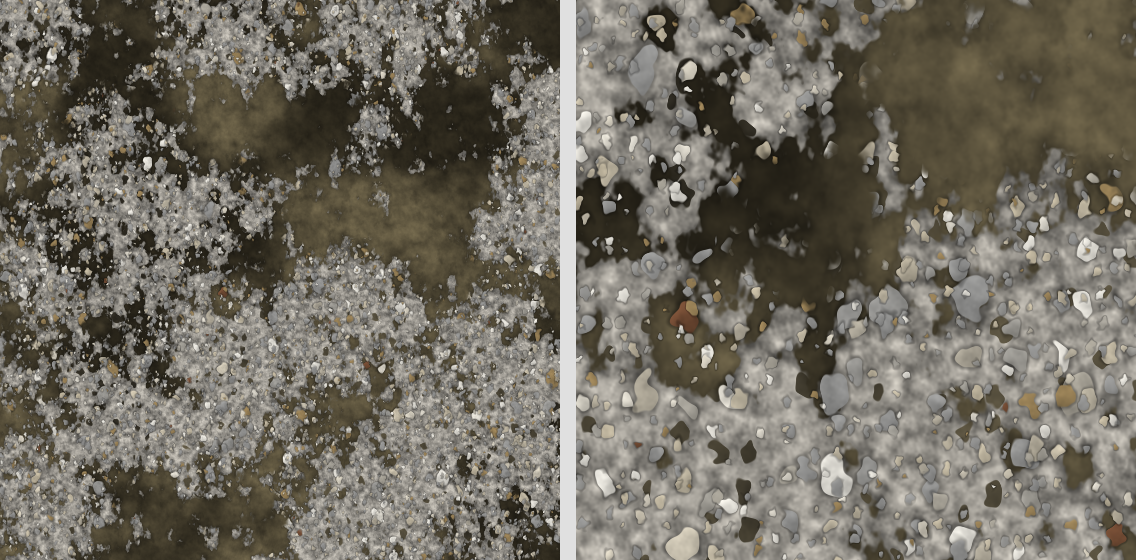
Left: the whole. Right: its middle third, enlarged.
Reproduce this texture procedurally as a WebGL 2 fragment shader.

```glsl
#version 300 es
precision highp float;

uniform vec2 u_resolution;
out vec4 fragColor;

// Layout
const float PATCH_SCALE = 5.5;
const vec2 RAGGED_SCALE = vec2(52.0, 40.0);
const float RAGGED_WEIGHT = 0.7;
const float MOSS_LEVEL = 0.51;
const float EDGE_SOFTNESS = 0.03;
const float GRAIN_SCALE = 130.0;

// Stones and pits
const int STONE_LAYERS = 3;
const float STONE_SCALE = 36.0;
const float STONE_SHRINK = 1.85;
const float STONE_DENSITY = 0.3;
const float PIT_SCALE = 52.0;
const float PIT_DENSITY = 0.36;

// Colours
const vec3 MOSS_DARK = vec3(0.165, 0.148, 0.105);
const vec3 MOSS_OLIVE = vec3(0.375, 0.340, 0.250);
const vec3 PLASTER = vec3(0.610, 0.595, 0.565);
const vec3 STONE_GREY = vec3(0.560, 0.560, 0.555);
const vec3 STONE_CREAM = vec3(0.740, 0.700, 0.610);
const vec3 STONE_WHITE = vec3(0.860, 0.850, 0.820);
const vec3 STONE_OCHRE = vec3(0.580, 0.490, 0.330);
const vec3 STONE_RUST = vec3(0.440, 0.290, 0.200);

float hash(vec2 p) {
    return fract(sin(dot(p, vec2(127.1, 311.7))) * 43758.5);
}

float noise(vec2 p) {
    vec2 i = floor(p), f = fract(p);
    f = f * f * (3.0 - 2.0 * f);
    return mix(mix(hash(i), hash(i + vec2(1, 0)), f.x),
               mix(hash(i + vec2(0, 1)), hash(i + vec2(1, 1)), f.x), f.y);
}

float fbm(vec2 p, int octaves) {
    const mat2 turn = mat2(1.6, 1.2, -1.2, 1.6);
    float sum = 0.0, total = 0.0, amplitude = 0.5;
    for (int i = 0; i < octaves; i++) {
        sum += amplitude * noise(p);
        total += amplitude;
        amplitude *= 0.56;
        p = turn * p + 17.3;
    }
    return sum / total;
}

// Scattered upright pebbles: x cover, y tone, z contact shadow, w facing to light
vec4 pebbles(vec2 uv, float scale, float density, float seed) {
    vec2 p = uv * scale + seed;
    p += 0.32 * (vec2(noise(p * 3.1), noise(p * 3.1 + 41.0)) - 0.5);
    float blur = 0.8 * scale / u_resolution.y;
    vec4 result = vec4(0.0);
    for (int y = -1; y <= 1; y++) {
        for (int x = -1; x <= 1; x++) {
            vec2 cell = floor(p) + vec2(x, y);
            if (hash(cell + 3.7) > density) continue;
            vec2 centre = cell + 0.2 + 0.6 * vec2(hash(cell + 11.3), hash(cell + 23.9));
            float angle = 1.1 * (hash(cell + 31.1) - 0.5);
            float size = hash(cell + 47.7);
            float radius = mix(0.14, 0.36, size * size);
            float stretch = mix(1.0, 1.8, hash(cell + 59.3));
            vec2 q = mat2(cos(angle), -sin(angle), sin(angle), cos(angle)) * (p - centre);
            q /= radius * vec2(1.0, stretch);
            float d = (length(q) - 1.0) * radius;
            float cover = 1.0 - smoothstep(-blur, blur, d);
            result.z = max(result.z, 1.0 - smoothstep(0.0, 0.12 + blur, d));
            if (cover > result.x) {
                result.xyw = vec3(cover, hash(cell + 71.9), dot(q, vec2(-0.5, 0.8)));
            }
        }
    }
    return result;
}

vec3 stoneColor(float tone) {
    vec3 color = mix(STONE_GREY, STONE_CREAM, smoothstep(0.25, 0.6, tone));
    color = mix(color, STONE_WHITE, smoothstep(0.6, 0.75, tone));
    color = mix(color, STONE_OCHRE, step(0.88, tone));
    return mix(color, STONE_RUST, step(0.985, tone));
}

void main() {
    vec2 uv = gl_FragCoord.xy / u_resolution.y;

    // Height above the moss line: broad patches broken by ragged detail
    float patches = fbm(uv * PATCH_SCALE + 4.6, 4);
    float ragged = fbm(uv * RAGGED_SCALE + 9.1, 4);
    float height = patches + RAGGED_WEIGHT * (ragged - 0.5) - MOSS_LEVEL;
    float bare = smoothstep(-EDGE_SOFTNESS, EDGE_SOFTNESS, height);

    // Moss: slow tone changes with a soft mottle
    float mossTone = fbm(uv * 5.0 + 63.0, 4);
    vec3 moss = mix(MOSS_DARK, MOSS_OLIVE, smoothstep(0.28, 0.68, mossTone));
    moss *= 0.68 + 0.64 * fbm(uv * 62.0 + 81.0, 4);
    moss *= mix(0.82, 1.0, smoothstep(0.0, 0.16, -height));

    // Plaster: gritty, stained near the moss
    float grain = fbm(uv * GRAIN_SCALE + 27.0, 3);
    vec3 plaster = PLASTER * (0.52 + 0.96 * grain);
    plaster *= mix(0.74, 1.0, smoothstep(0.0, 0.13, height));

    // Pits let the moss show through
    vec4 pit = pebbles(uv, PIT_SCALE, PIT_DENSITY, 130.0);
    bare *= 1.0 - 0.9 * pit.x * step(0.3, pit.y);
    vec3 color = mix(moss, plaster, bare);

    // Stones show on the plaster and just past its rim
    float exposed = smoothstep(-0.1, -0.03, patches + 0.25 * (ragged - 0.5) - MOSS_LEVEL);
    for (int i = 0; i < STONE_LAYERS; i++) {
        float layer = float(i);
        float scale = STONE_SCALE * pow(STONE_SHRINK, layer);
        vec4 stone = pebbles(uv, scale, STONE_DENSITY, 200.0 + 57.0 * layer);
        vec3 face = stoneColor(stone.y) * (0.82 + 0.32 * grain + 0.1 * stone.w);
        color *= 1.0 - 0.28 * stone.z * exposed;
        color = mix(color, face, stone.x * exposed);
    }

    fragColor = vec4(clamp(color, 0.0, 1.0), 1.0);
}
```
